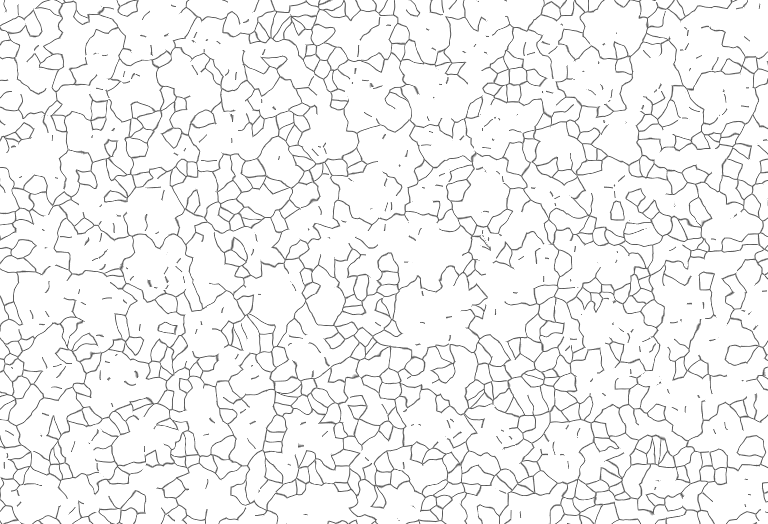
Write a Shadertoy shader that draws this texture.

```glsl
const vec3 PAPER = vec3(1.0);
const vec3 INK = vec3(0.02);
const float LINE_WIDTH = 0.0013;   // in canvas heights
const float FINE_CELLS = 36.0;     // small grains per canvas height
const float GRAIN_RATIO = 4.0;     // large grain size over small grain size

vec2 hash22(vec2 p) {
    vec3 q = fract(p.xyx * vec3(0.1031, 0.1030, 0.0973));
    q += dot(q, q.yzx + 33.33);
    return fract((q.xx + q.yz) * q.zy);
}

vec2 noise22(vec2 p) {
    vec2 i = floor(p), f = fract(p);
    f = f * f * (3.0 - 2.0 * f);
    vec2 low = mix(hash22(i), hash22(i + vec2(1, 0)), f.x);
    vec2 high = mix(hash22(i + vec2(0, 1)), hash22(i + vec2(1, 1)), f.x);
    return mix(low, high, f.y);
}

vec2 sitePosition(vec2 cell, float seed) {
    return cell + hash22(cell + seed);
}

// Bends straight cell walls into wavering ones
vec2 warp(vec2 p) {
    return p + 0.75 * (noise22(p * 0.65) - 0.5) + 0.22 * (noise22(p * 2.1 + 40.0) - 0.5);
}

// Nearest large grain (xy) and how far its lead is over the runner-up (z)
vec3 largeGrain(vec2 p) {
    vec2 base = floor(p), owner = base;
    float first = 9.0, second = 9.0;
    for (int y = -1; y <= 1; y++)
    for (int x = -1; x <= 1; x++) {
        vec2 cell = base + vec2(x, y);
        float d = distance(sitePosition(cell, 171.0), p);
        if (d < first) {
            second = first;
            first = d;
            owner = cell;
        } else {
            second = min(second, d);
        }
    }
    return vec3(owner, second - first);
}

// A small cell joins its large grain or, mostly near the rim, stays separate
vec2 grainOf(vec2 cell) {
    vec3 grain = largeGrain(sitePosition(cell, 11.0) / GRAIN_RATIO);
    float rim = 1.0 - smoothstep(0.08, 0.4, grain.z);
    float patchiness = smoothstep(0.25, 0.75, noise22(cell * 0.13 + 90.0).x);
    float separate = mix(0.04, 0.55, rim) * mix(0.45, 1.3, patchiness);
    return hash22(cell + 311.0).x < separate ? cell + 2000.0 : grain.xy;
}

// Walls between grains are nearly whole; inside a grain only scraps remain
bool wallVisible(vec2 cellA, vec2 grainA, vec2 cellB, float along) {
    vec2 chance = hash22(cellA + cellB + 523.0);
    if (grainA != grainOf(cellB)) return chance.x > 0.07;
    return chance.x < 0.2 && abs(along) < 0.08 + 0.4 * chance.y;
}

// Distance to the closest visible wall, searched up to the given reach
float wallDistance(vec2 p, float reach) {
    vec2 base = floor(p), home = base, toHome = vec2(9.0);
    for (int y = -1; y <= 1; y++)
    for (int x = -1; x <= 1; x++) {
        vec2 cell = base + vec2(x, y);
        vec2 toSite = sitePosition(cell, 11.0) - p;
        if (dot(toSite, toSite) < dot(toHome, toHome)) {
            toHome = toSite;
            home = cell;
        }
    }

    vec2 homeGrain = grainOf(home);
    float nearest = reach;
    for (int y = -2; y <= 2; y++)
    for (int x = -2; x <= 2; x++) {
        if (x == 0 && y == 0) continue;
        vec2 cell = home + vec2(x, y);
        vec2 toSite = sitePosition(cell, 11.0) - p;
        vec2 middle = 0.5 * (toHome + toSite);
        vec2 normal = normalize(toSite - toHome);
        float d = abs(dot(middle, normal));
        float along = dot(middle, vec2(-normal.y, normal.x));
        if (d < nearest && wallVisible(home, homeGrain, cell, along)) nearest = d;
    }
    return nearest;
}

// Soft line coverage; distance and width are in pixels
float lineCoverage(float d, float width) {
    float core = max(0.0, 0.5 * (width - 1.0));
    return min(1.0, width) * clamp(1.0 - (d - core), 0.0, 1.0);
}

void mainImage(out vec4 fragColor, in vec2 fragCoord) {
    vec2 p = warp(fragCoord / iResolution.y * FINE_CELLS + 60.0);
    float pixel = 0.5 * (length(dFdx(p)) + length(dFdy(p)));
    float width = LINE_WIDTH * iResolution.y;
    float d = wallDistance(p, pixel * (width + 2.0)) / pixel;
    fragColor = vec4(mix(PAPER, INK, lineCoverage(d, width)), 1.0);
}
```
